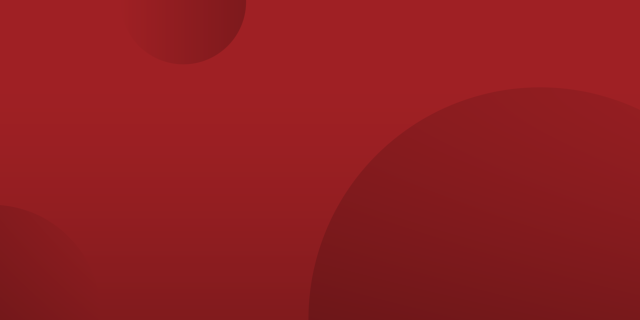
Write a Shadertoy shader that draws this background.

```glsl
// Crimson backdrop that darkens downward, with three softly shaded discs.

const vec3 CRIMSON = vec3(0.622, 0.125, 0.140);
const vec3 MAROON = vec3(0.505, 0.104, 0.114);

// Antialiased coverage of a disc; pixel is the size of one pixel in canvas units.
float discMask(vec2 p, vec2 center, float radius, float pixel) {
    return 1.0 - smoothstep(-pixel, pixel, length(p - center) - radius);
}

// Darkens a disc, with the strength blending from its left rim to its right rim.
vec3 shadeDisc(vec3 base, vec2 p, vec2 center, float radius,
               float leftShade, float rightShade, float pixel) {
    float across = clamp((p.x - center.x) / (2.0 * radius) + 0.5, 0.0, 1.0);
    float shade = mix(leftShade, rightShade, across);
    return base * (1.0 - shade * discMask(p, center, radius, pixel));
}

// Vertical gradient: flat crimson above, maroon at the bottom edge.
vec3 backdrop(float height) {
    float fall = clamp((0.72 - height) / 0.72, 0.0, 1.0);
    return mix(CRIMSON, MAROON, pow(fall, 1.4));
}

void mainImage(out vec4 fragColor, in vec2 fragCoord) {
    // Canvas height is one unit
    vec2 p = fragCoord / iResolution.y;
    float pixel = 0.75 / iResolution.y;

    vec3 color = backdrop(p.y);

    // Large disc at the lower right
    color = shadeDisc(color, p, vec2(1.688, 0.003), 0.724, 0.155, 0.030, pixel);
    // Small disc cut by the top edge
    color = shadeDisc(color, p, vec2(0.573, 0.995), 0.196, 0.000, 0.210, pixel);
    // Disc cut by the lower left corner
    color = shadeDisc(color, p, vec2(-0.026, 0.020), 0.340, 0.220, 0.000, pixel);

    fragColor = vec4(color, 1.0);
}
```
